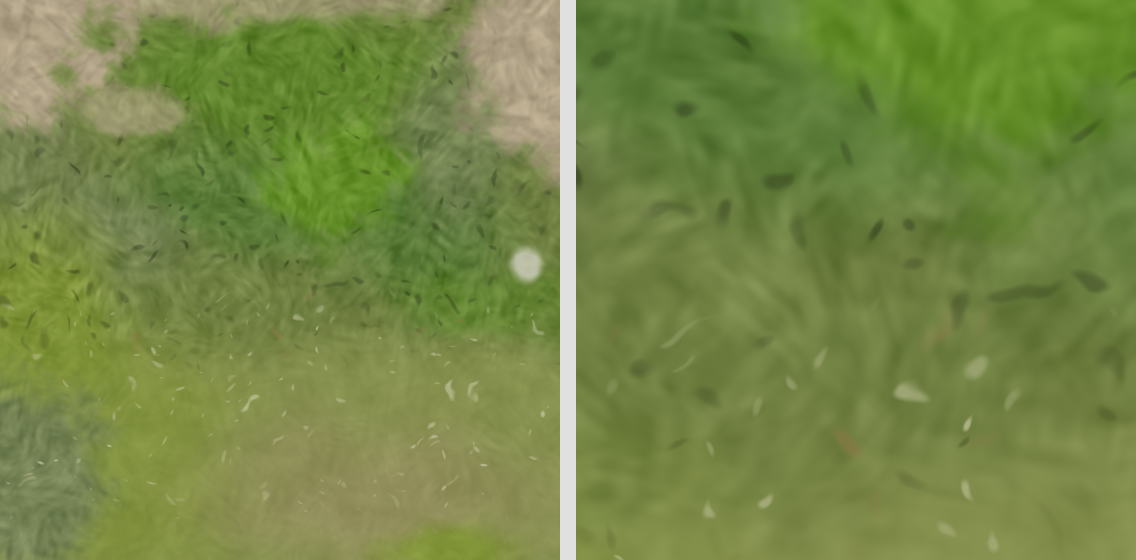
Left, the full canvas; right, a detail of the centre.
A three.js fragment shader for this texture:

```glsl
// Rough meadow seen from above: soft elliptical patches of grass and dry soil,
// ragged by noise, then combed with streaky blades of several directions and
// sprinkled with small pale petals and dark gaps.
varying vec2 vUv;

const vec3 OLIVE  = vec3(0.435, 0.500, 0.255);
const vec3 MEADOW = vec3(0.525, 0.565, 0.305);
const vec3 LUSH   = vec3(0.365, 0.520, 0.160);
const vec3 BRIGHT = vec3(0.410, 0.580, 0.165);
const vec3 DEEP   = vec3(0.325, 0.475, 0.205);
const vec3 LIME   = vec3(0.500, 0.580, 0.205);
const vec3 SAGE   = vec3(0.455, 0.510, 0.335);
const vec3 STRAW  = vec3(0.575, 0.555, 0.365);
const vec3 SOIL   = vec3(0.685, 0.630, 0.520);
const vec3 PETAL  = vec3(0.740, 0.750, 0.590);
const vec3 RUST   = vec3(0.620, 0.460, 0.290);

float hash(vec2 p) {
  vec3 q = fract(p.xyx * 0.1031);
  q += dot(q, q.yzx + 33.33);
  return fract((q.x + q.y) * q.z);
}

float noise(vec2 p) {
  vec2 i = floor(p), f = fract(p);
  f = f * f * (3.0 - 2.0 * f);
  return mix(mix(hash(i), hash(i + vec2(1.0, 0.0)), f.x),
             mix(hash(i + vec2(0.0, 1.0)), hash(i + 1.0), f.x), f.y);
}

mat2 turn(float a) {
  return mat2(cos(a), sin(a), -sin(a), cos(a));
}

float fbm(vec2 p) {
  float sum = 0.0, amp = 0.5;
  for (int i = 0; i < 4; i++) {
    sum += amp * noise(p);
    p = turn(0.6) * p * 2.03 + 17.0;
    amp *= 0.5;
  }
  return sum / 0.9375;
}

// Soft ellipse, its rim pushed in and out by ragged
float patchMask(vec2 p, vec2 centre, vec2 radius, float ragged, float soft) {
  float d = length((p - centre) / radius) + ragged;
  return 1.0 - smoothstep(1.0 - soft, 1.0 + soft, d);
}

// Streaks of several directions, each ruling its own small areas
float blades(vec2 p, float fineness) {
  float sum = 0.0, total = 0.0;
  for (int i = 0; i < 6; i++) {
    float k = float(i);
    vec2 q = turn(k * 0.52 + 0.2) * p * fineness + k * 31.7;
    float weight = pow(noise(p * 15.0 + k * 13.1), 5.0) + 0.004;
    sum += weight * (noise(q * vec2(0.32, 1.0)) - 0.5);
    total += weight;
  }
  return sum / total;
}

// Small turned ovals, at most one in each cell
float flecks(vec2 p, float cells, float share, float size, float seed) {
  vec2 id = floor(p * cells) + seed;
  vec2 centre = 0.3 + 0.4 * vec2(hash(id + 3.7), hash(id + 9.2));
  vec2 q = turn(6.28 * hash(id + 5.1)) * (fract(p * cells) - centre);
  float r = size * (0.6 + 0.6 * hash(id + 7.9));
  float oval = 1.0 - smoothstep(0.35, 1.25, length(q * vec2(0.65, 1.3)) / r);
  return oval * step(hash(id), share) * (0.4 + 0.6 * hash(id + 1.3));
}

void main() {
  vec2 p = vUv;
  vec2 warp = vec2(fbm(p * 9.0), fbm(p * 9.0 + 40.0)) - 0.5;
  vec2 w = p + 0.10 * warp;
  float streak = blades(p + 0.015 * warp, 95.0);
  float fine = blades(p + 7.3, 165.0);
  float rag = 1.1 * (fbm(p * 17.0 + 5.0) - 0.5) + 0.45 * streak;
  float upper = smoothstep(0.30, 0.46, w.y);

  // Broad grass patches
  vec3 col = mix(MEADOW, OLIVE, upper);
  col = mix(col, LUSH, 0.85 * patchMask(w, vec2(0.50, 0.86), vec2(0.27, 0.13), 0.0, 0.55));
  col = mix(col, DEEP, 0.75 * patchMask(w, vec2(0.44, 0.65), vec2(0.20, 0.09), 0.0, 0.6));
  col = mix(col, DEEP, 0.75 * patchMask(w, vec2(0.76, 0.60), vec2(0.15, 0.15), 0.0, 0.6));
  col = mix(col, LUSH, 0.65 * patchMask(w, vec2(0.88, 0.46), vec2(0.16, 0.06), 0.0, 0.6));
  col = mix(col, SAGE, 0.75 * patchMask(w, vec2(0.82, 0.75), vec2(0.10, 0.14), 0.0, 0.6));
  col = mix(col, SAGE, 0.80 * patchMask(w, vec2(0.18, 0.58), vec2(0.13, 0.10), 0.0, 0.6));
  col = mix(col, SAGE, 0.60 * patchMask(w, vec2(0.04, 0.72), vec2(0.12, 0.08), 0.0, 0.6));
  col = mix(col, LIME, 0.85 * patchMask(w, vec2(0.06, 0.43), vec2(0.15, 0.17), 0.0, 0.55));
  col = mix(col, LIME, 0.60 * patchMask(w, vec2(0.25, 0.17), vec2(0.18, 0.22), 0.0, 0.6));
  col = mix(col, STRAW, 0.85 * patchMask(w, vec2(0.68, 0.11), vec2(0.28, 0.12), 0.0, 0.7));
  col = mix(col, LIME, 0.90 * patchMask(w, vec2(0.81, 0.01), vec2(0.11, 0.05), 0.0, 0.5));
  col = mix(col, BRIGHT, 0.90 * patchMask(p, vec2(0.60, 0.67), vec2(0.12, 0.10), rag, 0.35));
  float thatch = patchMask(p, vec2(0.03, 0.14), vec2(0.16, 0.17), 0.6 * rag, 0.35);
  col = mix(col, SAGE, 0.95 * thatch);

  // Dry soil in the upper corners and thin wisps near the top
  float soil = patchMask(p, vec2(0.01, 0.95), vec2(0.19, 0.17), rag, 0.25);
  soil = max(soil, patchMask(p, vec2(1.03, 0.91), vec2(0.20, 0.22), 0.6 * rag, 0.22));
  soil = max(soil, 0.75 * patchMask(p, vec2(0.48, 1.02), vec2(0.36, 0.06), rag, 0.35));
  soil = max(soil, 0.65 * patchMask(p, vec2(0.24, 0.81), vec2(0.11, 0.04), 1.3 * rag, 0.35));
  col = mix(col, SOIL, soil);

  // Blades, stronger in the tall upper growth and the thatch
  float rough = mix(0.30, 1.0, max(upper, thatch));
  col += rough * (0.17 * streak + 0.10 * fine) * vec3(1.0, 0.93, 0.85);
  col += 0.07 * (fbm(p * 24.0 + 11.0) - 0.5);

  // Petals, rusty leaves, dark gaps and one pale tuft
  float band = smoothstep(0.02, 0.15, p.y) * (1.0 - smoothstep(0.40, 0.52, p.y));
  col = mix(col, PETAL, 0.85 * band * flecks(w, 30.0, 0.16, 0.17, 0.0));
  col = mix(col, PETAL, 0.60 * band * flecks(w, 47.0, 0.10, 0.20, 60.0));
  col = mix(col, RUST, 0.55 * band * upper * flecks(w, 26.0, 0.12, 0.22, 120.0));
  col = mix(col, 0.72 * col, upper * (1.0 - soil) * flecks(w, 34.0, 0.22, 0.25, 180.0));
  float tuft = patchMask(p, vec2(0.94, 0.53), vec2(0.025), rag, 0.5);
  col = mix(col, vec3(0.80, 0.80, 0.73), 0.85 * tuft);

  gl_FragColor = vec4(clamp(col, 0.0, 1.0), 1.0);
}
```
